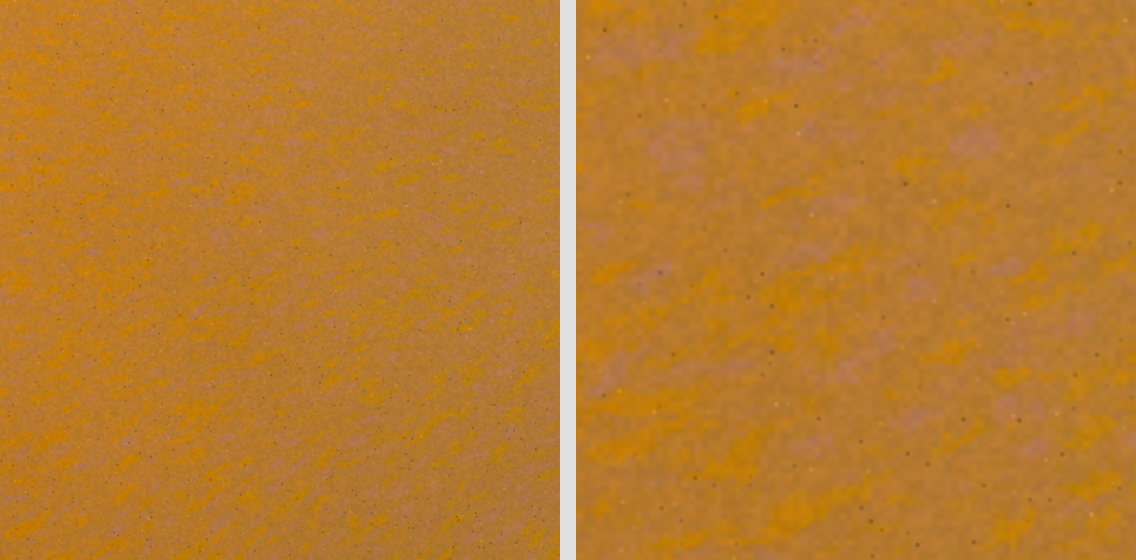
Left: the whole. Right: its middle third, enlarged.
A WebGL 2 fragment shader for this texture:

```glsl
#version 300 es
precision highp float;
precision highp int;
// Ochre felt-like surface: soft amber ground with short saturated and pinkish flecks.
// Flecks are a sum of random signed, elongated Gaussian splats whose direction
// turns from level at the top to rising at the bottom; fine grain lies over them.
uniform vec2 u_resolution;
out vec4 fragColor;

// Integer hash: three random values in 0..1 for each cell and seed
vec3 hash3(ivec2 cell, int seed) {
  uvec3 v = uvec3(ivec3(cell, seed) + 4096) * 1664525u + 1013904223u;
  v.x += v.y * v.z; v.y += v.z * v.x; v.z += v.x * v.y;
  v ^= v >> 16u;
  v.x += v.y * v.z; v.y += v.z * v.x; v.z += v.x * v.y;
  return vec3(v >> 8u) / 16777216.0;
}

// Smooth value noise in -1..1
float valueNoise(vec2 p, int seed) {
  ivec2 i = ivec2(floor(p));
  vec2 f = fract(p);
  f = f * f * (3.0 - 2.0 * f);
  float low = mix(hash3(i, seed).x, hash3(i + ivec2(1, 0), seed).x, f.x);
  float high = mix(hash3(i + ivec2(0, 1), seed).x, hash3(i + ivec2(1, 1), seed).x, f.x);
  return mix(low, high, f.y) * 2.0 - 1.0;
}

vec2 rotate(vec2 p, float angle) {
  float c = cos(angle), s = sin(angle);
  return vec2(c * p.x + s * p.y, c * p.y - s * p.x);
}

// Signed fleck field, roughly normal with unit spread
float fleckField(vec2 p) {
  const float cellSize = 0.019;
  ivec2 home = ivec2(floor(p / cellSize));
  float sum = 0.0;
  for (int y = -2; y <= 2; y++)
  for (int x = -2; x <= 2; x++)
  for (int k = 0; k < 2; k++) {
    ivec2 cell = home + ivec2(x, y);
    vec3 rnd = hash3(cell, k);
    vec2 center = (vec2(cell) + rnd.xy) * cellSize;
    float angle = 0.68 * (1.0 - center.y) - 0.04 + 0.6 * (fract(rnd.x * 57.0) - 0.5);
    vec2 size = vec2(0.0175, 0.0056) * mix(1.1, 0.8, center.y);
    vec2 d = rotate(p - center, angle) / size;
    sum += (rnd.z * 2.0 - 1.0) * exp(-dot(d, d));
  }
  return sum * 1.65;
}

// Sparse soft specks of varied strength, antialiased
float specks(vec2 p, float count, float share, int seed) {
  vec2 q = p * count;
  vec3 rnd = hash3(ivec2(floor(q)), seed);
  float d = length(fract(q) - 0.3 - 0.4 * rnd.xy);
  float edge = count / u_resolution.y;
  float strength = max(0.0, 1.0 - rnd.z / share);
  return strength * (1.0 - smoothstep(0.1, 0.22 + edge, d));
}

void main() {
  vec2 p = gl_FragCoord.xy / u_resolution.y;
  vec2 along = rotate(p, 0.35);

  // Fleck field with ragged edges, fibre detail and broad drift
  vec2 ragged = vec2(valueNoise(p * 150.0, 11), valueNoise(p * 150.0, 12));
  float fleck = 0.9 * fleckField(p + 0.0045 * ragged);
  fleck += 0.55 * valueNoise(along * vec2(110.0, 190.0), 13);
  fleck += 0.4 * valueNoise(along * vec2(190.0, 270.0), 21);
  fleck += 0.22 * valueNoise(along * vec2(7.0, 14.0), 14);
  fleck += 0.25 * (0.5 - p.x);

  // Ground drifts from warm amber at left to duller ochre at right
  float side = smoothstep(0.0, 1.0, p.x);
  vec3 ground = mix(vec3(0.738, 0.481, 0.16), vec3(0.695, 0.474, 0.205), side);
  vec3 saturated = mix(vec3(0.785, 0.492, 0.02), vec3(0.735, 0.497, 0.055), side);
  vec3 color = mix(ground, saturated, smoothstep(0.1, 1.7, fleck));
  color = mix(color, vec3(0.712, 0.472, 0.305), smoothstep(0.2, 2.3, -fleck));

  // Broad light, brighter at the top, and fine grain
  color *= mix(0.972, 1.028, p.y) + 0.012 * valueNoise(p * 5.0, 15);
  color *= 1.0 + 0.035 * valueNoise(p * 256.0, 16) + 0.02 * valueNoise(p * 140.0, 17);
  color.b += 0.022 * valueNoise(p * 210.0, 18);
  color.r += 0.012 * valueNoise(p * 170.0, 22);

  // Tiny dark pits, denser below, and a few pale dots
  color *= 1.0 - 0.22 * specks(p, 150.0, mix(0.06, 0.015, p.y), 19);
  color += 0.07 * specks(p + 0.37, 150.0, 0.03, 20);

  fragColor = vec4(clamp(color, 0.0, 1.0), 1.0);
}
```
